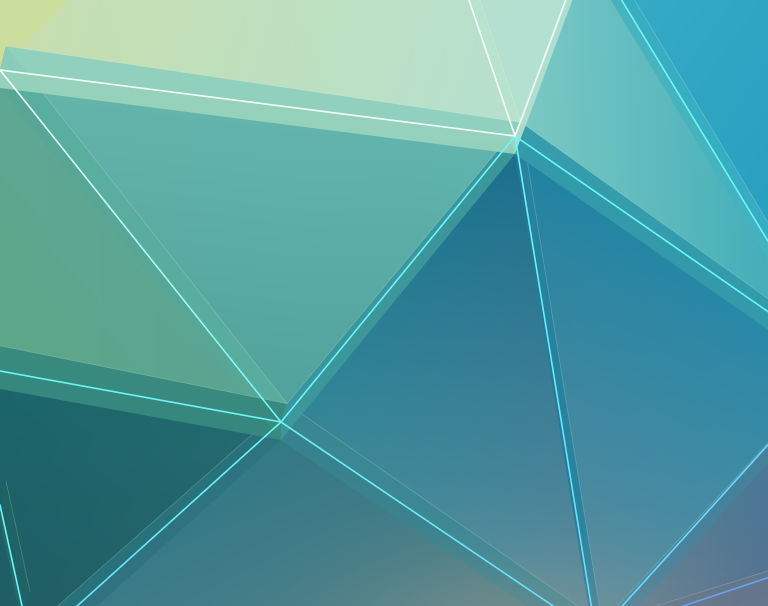
Write a Shadertoy shader that draws this background.

```glsl
// Low-poly backdrop of large gradient facets in teal, green and blue.
// Each facet blends three corner colours; each shared edge carries a soft
// two-sided band and a thin bright stroke, over a warm glow at the bottom.

// Canvas size in design units; y runs downwards in design space
const vec2 CANVAS = vec2(7.68, 6.06);

// Mesh corners, some of them outside the canvas
const vec2 WEST = vec2(0.0, 0.70);
const vec2 HUB = vec2(5.15, 1.36);
const vec2 KNOT = vec2(2.81, 4.22);
const vec2 APEX = vec2(3.68, -2.98);
const vec2 CREST = vec2(5.87, -0.57);
const vec2 EAST = vec2(8.42, 3.63);
const vec2 BASE = vec2(5.96, 6.35);
const vec2 FAR_LEFT = vec2(-2.0, 3.347);
const vec2 LOW_LEFT = vec2(-0.27, 7.0);
const vec2 LOW_RIGHT = vec2(6.92, 7.0);
const vec2 FAR_RIGHT = vec2(8.6, 5.47);

// Strokes, bands and glow
const vec3 WHITE = vec3(0.96, 1.0, 0.97);
const vec3 AQUA = vec3(0.42, 0.97, 0.97);
const vec3 SKY = vec3(0.42, 0.85, 1.0);
const vec3 BLUE = vec3(0.42, 0.63, 0.95);
const float STROKE_RADIUS = 0.008;
const float BAND_OPACITY = 0.92;
const float BAND_DROP = 0.18;
const float RIM_LIGHT = 0.16;
const vec3 GLOW_COLOR = vec3(0.60, 0.61, 0.57);
const vec2 GLOW_CENTER = vec2(5.2, 6.2);
const vec2 GLOW_RADIUS = vec2(1.7, 0.65);
const float GLOW_STRENGTH = 0.38;

vec2 pos;
float px;
vec3 paint = vec3(0.80, 0.87, 0.62);
vec4 ink = vec4(0.0);

float cross2(vec2 a, vec2 b) { return a.x * b.y - a.y * b.x; }

// Signed distance to the line a-b, positive on its right-hand side
float side(vec2 a, vec2 b) { return cross2(pos - a, normalize(b - a)); }

float segment(vec2 a, vec2 b) {
    vec2 ab = b - a;
    return length(pos - a - ab * clamp(dot(pos - a, ab) / dot(ab, ab), 0.0, 1.0));
}

// Triangle with a colour at each corner
void facet(vec2 a, vec2 b, vec2 c, vec3 ca, vec3 cb, vec3 cc) {
    float area = cross2(b - a, c - a), s = sign(area);
    float d = s * max(s * 0.0 + s * side(a, b), max(s * side(b, c), s * side(c, a))) * s;
    float wb = cross2(pos - a, c - a) / area;
    float wc = cross2(b - a, pos - a) / area;
    vec3 shade = ca + (cb - ca) * wb + (cc - ca) * wc;
    paint = mix(paint, shade, clamp(1.0 - d / px, 0.0, 1.0));
}

// Strip between the segment a-b and its displaced copy
void strip(vec2 a, vec2 b, vec2 moveA, vec2 moveB, vec3 color) {
    vec2 c = b + moveB, e = a + moveA;
    float s = sign(cross2(b - a, moveA + moveB));
    float d = max(max(s * side(a, b), s * side(b, c)), max(s * side(c, e), s * side(e, a)));
    paint = mix(paint, color, BAND_OPACITY * clamp(0.5 - d / px, 0.0, 1.0));
}

vec2 lift(vec2 v) { return vec2(0.06, 0.02 * v.x - 0.24); }

// Band around an edge, its faint rim and its stroke
void edge(vec2 a, vec2 b, vec3 upper, vec3 lower, vec3 inkA, vec3 inkB) {
    vec2 drop = vec2(0.0, BAND_DROP);
    strip(a, b, drop, drop, lower);
    strip(a, b, lift(a), lift(b), upper);
    float rim = smoothstep(px, 0.0, segment(a + lift(a), b + lift(b)));
    paint = mix(paint, WHITE, RIM_LIGHT * rim);
    float along = clamp(dot(pos - a, b - a) / dot(b - a, b - a), 0.0, 1.0);
    float cover = clamp(0.5 + (STROKE_RADIUS - segment(a, b)) / px, 0.0, 1.0);
    ink = mix(ink, vec4(mix(inkA, inkB, along), 1.0), cover);
}

void mainImage(out vec4 fragColor, in vec2 fragCoord) {
    vec2 uv = fragCoord / iResolution.xy;
    pos = vec2(uv.x, 1.0 - uv.y) * CANVAS;
    px = CANVAS.x / iResolution.x;

    // Facets
    facet(WEST, HUB, APEX, vec3(0.78, 0.87, 0.68), vec3(0.71, 0.88, 0.81), vec3(0.75, 0.88, 0.76));
    facet(HUB, APEX, CREST, vec3(0.70, 0.88, 0.82), vec3(0.72, 0.88, 0.80), vec3(0.70, 0.88, 0.82));
    facet(HUB, EAST, CREST, vec3(0.49, 0.79, 0.76), vec3(0.20, 0.65, 0.71), vec3(0.43, 0.76, 0.77));
    facet(CREST, EAST, vec2(10.0, -0.57), vec3(0.22, 0.68, 0.78), vec3(0.13, 0.60, 0.74), vec3(0.15, 0.62, 0.76));
    facet(WEST, HUB, KNOT, vec3(0.40, 0.71, 0.67), vec3(0.38, 0.71, 0.69), vec3(0.31, 0.63, 0.60));
    facet(WEST, KNOT, vec2(0.0, 3.71), vec3(0.37, 0.66, 0.58), vec3(0.35, 0.64, 0.57), vec3(0.37, 0.65, 0.53));
    facet(KNOT, FAR_LEFT, LOW_LEFT, vec3(0.14, 0.42, 0.44), vec3(0.08, 0.38, 0.40), vec3(0.12, 0.35, 0.38));
    facet(KNOT, LOW_LEFT, LOW_RIGHT, vec3(0.19, 0.47, 0.52), vec3(0.24, 0.49, 0.54), vec3(0.40, 0.52, 0.54));
    facet(HUB, KNOT, BASE, vec3(0.10, 0.43, 0.55), vec3(0.20, 0.53, 0.59), vec3(0.36, 0.55, 0.62));
    facet(HUB, BASE, EAST, vec3(0.12, 0.51, 0.63), vec3(0.36, 0.55, 0.62), vec3(0.16, 0.54, 0.66));
    facet(BASE, EAST, FAR_RIGHT, vec3(0.40, 0.50, 0.56), vec3(0.23, 0.46, 0.60), vec3(0.28, 0.42, 0.58));
    facet(BASE, FAR_RIGHT, vec2(8.6, 7.0), vec3(0.44, 0.49, 0.53), vec3(0.34, 0.43, 0.56), vec3(0.44, 0.46, 0.53));

    // Edges
    edge(KNOT, LOW_LEFT, vec3(0.16, 0.45, 0.49), vec3(0.18, 0.45, 0.50), AQUA, SKY);
    edge(KNOT, BASE, vec3(0.23, 0.53, 0.58), vec3(0.22, 0.51, 0.56), AQUA, SKY);
    edge(HUB, BASE, vec3(0.15, 0.51, 0.62), vec3(0.14, 0.48, 0.59), AQUA, SKY);
    edge(EAST, BASE, vec3(0.25, 0.53, 0.63), vec3(0.27, 0.51, 0.61), SKY, SKY);
    edge(BASE, FAR_RIGHT, vec3(0.38, 0.46, 0.54), vec3(0.38, 0.45, 0.55), BLUE, BLUE);
    edge(vec2(0.0, 5.05), vec2(0.24, 6.15), vec3(0.12, 0.39, 0.40), vec3(0.14, 0.42, 0.41), AQUA, AQUA);
    edge(CREST, EAST, vec3(0.22, 0.68, 0.76), vec3(0.27, 0.70, 0.75), AQUA, AQUA);
    edge(WEST, KNOT, vec3(0.35, 0.68, 0.62), vec3(0.34, 0.65, 0.59), WHITE, AQUA);
    edge(KNOT, FAR_LEFT, vec3(0.21, 0.53, 0.49), vec3(0.22, 0.54, 0.50), AQUA, AQUA);
    edge(HUB, KNOT, vec3(0.22, 0.58, 0.62), vec3(0.24, 0.60, 0.61), AQUA, AQUA);
    edge(HUB, EAST, vec3(0.19, 0.60, 0.67), vec3(0.20, 0.61, 0.67), AQUA, AQUA);
    edge(HUB, APEX, vec3(0.72, 0.89, 0.81), vec3(0.73, 0.88, 0.80), WHITE, WHITE);
    edge(HUB, CREST, vec3(0.64, 0.85, 0.80), vec3(0.70, 0.88, 0.82), WHITE, WHITE);
    edge(WEST, HUB, vec3(0.55, 0.81, 0.74), vec3(0.60, 0.83, 0.74), WHITE, WHITE);

    // Warm glow, then the strokes
    vec2 fromGlow = (pos - GLOW_CENTER) / GLOW_RADIUS;
    paint = mix(paint, GLOW_COLOR, GLOW_STRENGTH * exp(-dot(fromGlow, fromGlow)));
    paint = mix(paint, ink.rgb / max(ink.a, 0.001), ink.a);
    fragColor = vec4(clamp(paint, 0.0, 1.0), 1.0);
}
```
